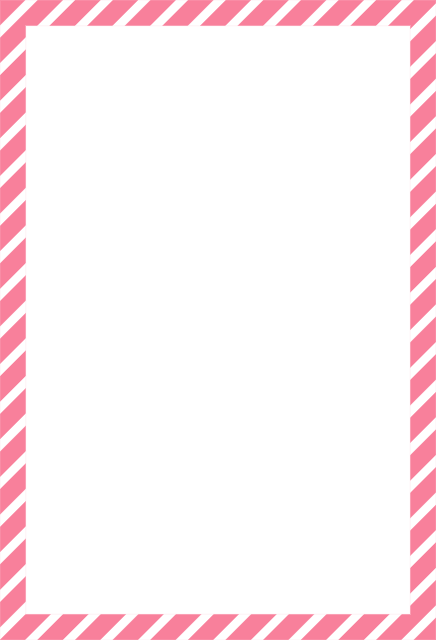
Write a WebGL 1 fragment shader that draws this background.

```glsl
precision highp float;
// A white sheet framed by a band of pink diagonal candy stripes.
// The band comes from the distance to the nearest canvas edge, the stripes
// from a repeat along the diagonal; pale hairlines trim both band edges.

uniform vec2 u_resolution;

// Lengths are fractions of the canvas height.
#define BAND_WIDTH 0.0404
#define STRIPE_PERIOD 0.05879
#define PINK_SHARE 0.676
#define HAIRLINE_WIDTH 0.0012
#define HAIRLINE_STRENGTH 0.5
#define PINK vec3(0.973, 0.502, 0.608)
#define PALE_PINK vec3(0.985, 0.82, 0.86)
#define PAPER vec3(1.0)

// Antialiased coverage of a signed distance, positive inside.
float coverage(float inside, float pixel) {
  return clamp(inside / pixel + 0.5, 0.0, 1.0);
}

// Signed distance into the pink stripes, which rise to the right.
float stripeDistance(vec2 fromTopLeft) {
  float phase = (fromTopLeft.x + fromTopLeft.y) / STRIPE_PERIOD;
  float offCentre = abs(fract(phase - 0.5 * PINK_SHARE + 0.5) - 0.5);
  return (0.5 * PINK_SHARE - offCentre) * STRIPE_PERIOD * 0.70711;
}

// Coverage of a thin line centred on zero distance.
float hairline(float distanceToLine, float pixel) {
  float halfWidth = 0.5 * HAIRLINE_WIDTH;
  float line = coverage(halfWidth - abs(distanceToLine), pixel);
  return line * min(1.0, HAIRLINE_WIDTH / pixel);
}

void main() {
  float pixel = 1.0 / u_resolution.y;
  vec2 size = u_resolution * pixel;
  vec2 p = gl_FragCoord.xy * pixel;

  // Distance inward from the nearest canvas edge.
  vec2 toSides = min(p, size - p);
  float edge = min(toSides.x, toSides.y);

  // Striped band around the plain sheet.
  float band = coverage(BAND_WIDTH - edge, pixel);
  float stripe = coverage(stripeDistance(vec2(p.x, size.y - p.y)), pixel);
  vec3 color = mix(PAPER, PINK, band * stripe);

  // Pale trim along the outer and inner edges.
  float trim = max(hairline(edge, pixel), hairline(edge - BAND_WIDTH, pixel));
  color = mix(color, PALE_PINK, trim * HAIRLINE_STRENGTH);

  gl_FragColor = vec4(color, 1.0);
}
```
